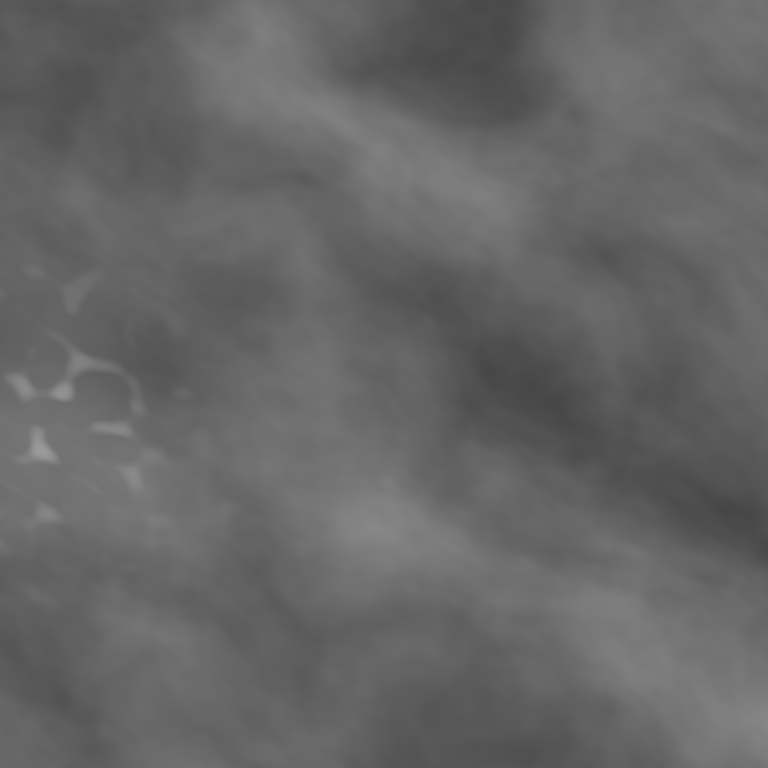
A Shadertoy shader for this texture:

```glsl
const float BASE_GREY = 0.397;
const float CLOUD_CONTRAST = 0.18;
const float STREAK_ANGLE = -0.5;
const vec2 STREAK_SCALE = vec2(2.3, 4.0);
const vec2 GLOW_CENTER = vec2(0.08, 0.45);
const vec2 GLOW_RADIUS = vec2(0.13, 0.16);

mat2 rotation(float angle) {
    float c = cos(angle), s = sin(angle);
    return mat2(c, -s, s, c);
}

// Unit gradient picked by hashing the lattice cell
vec2 cellGradient(vec2 cell, float seed) {
    vec3 p = fract(vec3(cell.xyx + seed) * vec3(0.1031, 0.1030, 0.0973));
    p += dot(p, p.yzx + 33.33);
    float angle = 6.28318 * fract((p.x + p.y) * p.z);
    return vec2(cos(angle), sin(angle));
}

float gradientNoise(vec2 p, float seed) {
    vec2 cell = floor(p), f = fract(p);
    vec2 blend = f * f * f * (f * (f * 6.0 - 15.0) + 10.0);
    vec2 e = vec2(0.0, 1.0);
    float a = dot(cellGradient(cell, seed), f);
    float b = dot(cellGradient(cell + e.yx, seed), f - e.yx);
    float c = dot(cellGradient(cell + e.xy, seed), f - e.xy);
    float d = dot(cellGradient(cell + e.yy, seed), f - e.yy);
    return mix(mix(a, b, blend.x), mix(c, d, blend.x), blend.y);
}

// Octaves turn a little each step so the lattice stays hidden
float fbm(vec2 p, float seed, int octaves, float gain) {
    float sum = 0.0, weight = 1.0;
    for (int i = 0; i < octaves; i++) {
        sum += weight * gradientNoise(p, seed + float(i) * 17.0);
        p = rotation(0.4) * p * 2.03 + 5.3;
        weight *= gain;
    }
    return sum;
}

// Soft drifting bands, stretched along the streak direction
float cloud(vec2 uv) {
    vec2 warp = vec2(fbm(uv * 3.0, 61.0, 2, 0.5), fbm(uv * 3.0, 83.0, 2, 0.5));
    vec2 p = rotation(STREAK_ANGLE) * (uv + 0.07 * warp) * STREAK_SCALE.yx;
    p = rotation(-STREAK_ANGLE) * p;
    vec2 streak = rotation(STREAK_ANGLE) * (uv + 0.07 * warp) * STREAK_SCALE;
    return 0.9 * fbm(streak + 7.4, 11.0, 5, 0.5) + 0.3 * fbm(p + 2.7, 37.0, 3, 0.5);
}

// Small blurred bright flecks
float flecks(vec2 uv, float scale, float threshold) {
    float n = gradientNoise(rotation(STREAK_ANGLE) * uv * scale * vec2(0.8, 1.1), 131.0);
    return smoothstep(threshold, threshold + 0.45, n);
}

float softPatch(vec2 uv, vec2 center, vec2 radius) {
    vec2 d = (uv - center) / radius;
    return exp(-dot(d, d));
}

void mainImage(out vec4 fragColor, in vec2 fragCoord) {
    vec2 uv = fragCoord / iResolution.y;
    float glow = softPatch(uv, GLOW_CENTER, GLOW_RADIUS);

    // Cloud, pale patch, then flecks gathered in the patch
    float grey = BASE_GREY + CLOUD_CONTRAST * cloud(uv);
    grey = mix(grey, 0.455, 0.75 * glow);
    grey += 0.16 * glow * flecks(uv, 27.0, 0.08);
    grey += 0.03 * flecks(uv + 3.1, 22.0, 0.35);
    grey += 0.012 * gradientNoise(uv * 34.0, 151.0);

    fragColor = vec4(vec3(clamp(grey, 0.27, 0.64)), 1.0);
}
```
